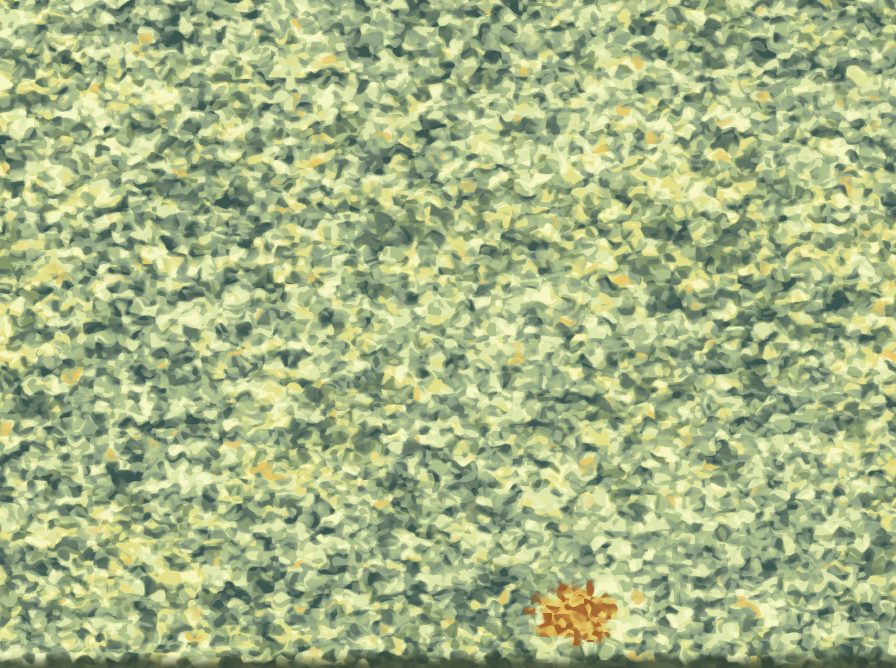
Reproduce this texture procedurally as a WebGL 2 fragment shader.

```glsl
#version 300 es
precision highp float;
// Mottled sage-green stone: fine pale and dark grains, one rusty patch, a shaded lower rim.

uniform vec2 u_resolution;
out vec4 fragColor;

// Palette, from dark to light
const vec3 SHADOW = vec3(0.23, 0.34, 0.31);
const vec3 DEEP   = vec3(0.40, 0.48, 0.40);
const vec3 SAGE   = vec3(0.58, 0.66, 0.53);
const vec3 OLIVE  = vec3(0.53, 0.60, 0.41);
const vec3 MID    = vec3(0.69, 0.76, 0.55);
const vec3 PALE   = vec3(0.87, 0.91, 0.68);
const vec3 YELLOW = vec3(0.89, 0.88, 0.53);
const vec3 CREAM  = vec3(0.98, 0.98, 0.80);
const vec3 AMBER  = vec3(0.90, 0.74, 0.32);
const vec3 RUST   = vec3(0.66, 0.38, 0.16);
const vec3 RIM    = vec3(0.22, 0.27, 0.20);

// Cells per canvas height; grains are wider than tall
const vec2 GRAIN_SCALE  = vec2(56.0, 78.0);
const vec2 FINE_SCALE   = vec2(105.0, 128.0);
const vec2 STREAK_SCALE = vec2(20.0, 52.0);
const vec2 BROAD_SCALE  = vec2(7.0, 10.0);
const float GRAIN_SHARPNESS = 9.0;
const float CONTRAST = 1.12;

const vec2 PATCH_CENTRE = vec2(0.862, 0.080);
const vec2 PATCH_RADIUS = vec2(0.072, 0.046);
const float RIM_HEIGHT = 0.026;

vec3 hash3(vec2 p) {
    vec3 q = fract(p.xyx * vec3(0.1031, 0.1030, 0.0973));
    q += dot(q, q.yxz + 33.33);
    return fract((q.xxy + q.yzz) * q.zyx);
}

// Smooth value noise, scaled to about zero mean and unit deviation
float softNoise(vec2 p) {
    vec2 i = floor(p), f = fract(p);
    f = f * f * (3.0 - 2.0 * f);
    float low  = mix(hash3(i).x, hash3(i + vec2(1, 0)).x, f.x);
    float high = mix(hash3(i + vec2(0, 1)).x, hash3(i + vec2(1, 1)).x, f.x);
    return (mix(low, high, f.y) - 0.5) / 0.2145;
}

// Soft-edged cells around jittered centres, scaled like softNoise
float grains(vec2 p) {
    vec2 i = floor(p);
    float total = 0.0, weightSum = 0.0;
    for (int y = -1; y <= 1; y++) {
        for (int x = -1; x <= 1; x++) {
            vec2 cell = i + vec2(x, y);
            vec3 h = hash3(cell);
            vec2 d = p - cell - 0.1 - 0.8 * h.xy;
            float weight = exp(-GRAIN_SHARPNESS * dot(d, d));
            total += weight * h.z;
            weightSum += weight;
        }
    }
    return (total / weightSum - 0.5) / 0.25;
}

// Tone to colour; warmth swaps sage for olive and pale for yellow
vec3 stoneColour(float tone, float warmth) {
    vec3 green = mix(SAGE, OLIVE, warmth);
    vec3 light = mix(PALE, YELLOW, warmth);
    vec3 c = mix(SHADOW, DEEP, smoothstep(-2.7, -1.5, tone));
    c = mix(c, green, smoothstep(-1.5, -0.65, tone));
    c = mix(c, MID, smoothstep(-0.55, 0.15, tone));
    c = mix(c, light, smoothstep(0.35, 1.05, tone));
    return mix(c, CREAM, 0.8 * smoothstep(1.5, 2.4, tone));
}

void main() {
    vec2 p = gl_FragCoord.xy / u_resolution.y;

    // Bend the cells so that grain outlines become irregular
    vec2 bend = vec2(softNoise(p * 62.0 + 11.0), softNoise(p * 62.0 + 47.0));
    vec2 q = p + 0.0022 * bend;

    // Tone: squared weights sum to about one
    float coarse = grains(q * GRAIN_SCALE + 5.0);
    float fine   = grains(q * FINE_SCALE + 71.0);
    float streak = softNoise(q * STREAK_SCALE + 130.0);
    float broad  = softNoise(p * BROAD_SCALE + 19.0);
    float tone = 0.74 * coarse + 0.52 * fine + 0.36 * streak + 0.18 * broad;
    float leftSide = 1.0 - smoothstep(0.0, 0.6, p.x);
    tone *= CONTRAST + 0.1 * leftSide;

    // Warmth drifts slowly and changes from grain to grain
    float hue = 0.8 * grains(q * GRAIN_SCALE * 0.8 + 210.0)
              + 0.5 * softNoise(p * BROAD_SCALE * 0.6 + 90.0) - 0.3 * leftSide;
    vec3 colour = stoneColour(tone, smoothstep(-0.4, 1.2, hue));

    // Rare amber grains
    float speck = grains(q * GRAIN_SCALE * 0.7 + 320.0);
    float amber = smoothstep(1.6, 1.85, speck) * smoothstep(-0.2, 0.8, tone);
    colour = mix(colour, AMBER, 0.65 * amber);

    // Rusty patch with a ragged outline
    float reach = length((p - PATCH_CENTRE) / PATCH_RADIUS);
    float patchMask = 1.0 - smoothstep(0.72, 1.0, reach + 0.13 * coarse + 0.06 * fine);
    float rustTone = 0.65 * fine + 0.5 * grains(q * FINE_SCALE * 0.8 + 430.0);
    vec3 rusty = mix(RUST, AMBER, smoothstep(-0.8, 0.6, rustTone));
    rusty = mix(rusty, YELLOW, 0.7 * smoothstep(0.6, 1.5, rustTone));
    colour = mix(colour, rusty, 0.9 * patchMask);

    // Shaded lower rim
    float rim = 1.0 - smoothstep(0.2, 1.0, p.y / RIM_HEIGHT + 0.12 * coarse);
    colour = mix(colour, RIM, 0.8 * rim);

    fragColor = vec4(clamp(colour, 0.0, 1.0), 1.0);
}
```
